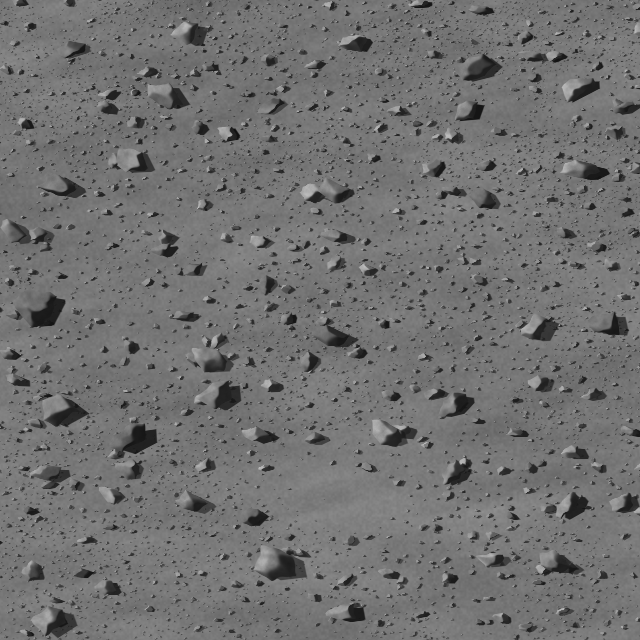
A WebGL 1 fragment shader for this texture:

```glsl
precision highp float;
// A grey desert plain strewn with angular stones, lit low from the left.
// Five octaves of jittered cells hold faceted convex stones with cast shadows;
// stones shrink towards the top, over softly rippled, grainy sand.

uniform vec2 u_resolution;

const float PERSPECTIVE = 0.36;      // shrink of the scale from bottom to top
const float LARGEST_CELL = 0.15;     // cell size of the biggest stones
const int OCTAVES = 5;
const int FACETS = 7;
const float BIG_CHANCE = 0.66;       // share of filled cells, largest octave
const float GRIT_CHANCE = 0.34;      // the same for the smallest octave
const float GRIT_CONTRAST = 0.50;
const float SAND_TONE = 0.472;
const float SHADOW_TONE = 0.07;
const float STONE_DARK = 0.13;
const float STONE_LIGHT = 0.63;
const float EDGE_SOFTNESS = 0.0012;
const vec3 LIGHT = vec3(-0.73, 0.40, 0.55);
const vec2 SHADOW_OFFSET = vec2(0.52, -0.16);

float hash(vec2 p) {
  vec3 q = fract(vec3(p.xyx) * 0.1031);
  q += dot(q, q.yzx + 33.33);
  return fract((q.x + q.y) * q.z);
}

float noise(vec2 p) {
  vec2 i = floor(p), f = fract(p);
  f = f * f * (3.0 - 2.0 * f);
  return mix(mix(hash(i), hash(i + vec2(1.0, 0.0)), f.x),
             mix(hash(i + vec2(0.0, 1.0)), hash(i + 1.0), f.x), f.y);
}

float fbm(vec2 p) {
  float sum = 0.0, amp = 0.5;
  for (int i = 0; i < 4; i++) {
    sum += amp * noise(p);
    p = p * 2.03 + 17.1;
    amp *= 0.5;
  }
  return sum;
}

// Ground plane and screen, with the local scale shrinking upwards
float scaleAt(float y) { return 1.0 - PERSPECTIVE * y; }
vec2 toGround(vec2 uv) {
  float s = scaleAt(uv.y);
  return vec2((uv.x - 0.5) / s, -log(s) / PERSPECTIVE);
}
vec2 toScreen(vec2 g) {
  float s = exp(-PERSPECTIVE * g.y);
  return vec2(g.x * s + 0.5, (1.0 - s) / PERSPECTIVE);
}

float sandTone(vec2 uv, vec2 ground) {
  float drift = fbm(vec2(ground.x * 3.0, ground.y * 9.0 + ground.x * 1.5));
  float ripple = fbm(vec2(ground.x * 7.0 + 40.0, ground.y * 30.0 - ground.x * 5.0));
  float grain = noise(uv * 330.0) + noise(uv * 190.0 + 70.0) - 1.0;
  return SAND_TONE + 0.10 * (drift - 0.47) + 0.10 * (ripple - 0.47) + 0.034 * grain;
}

// Lays one stone and its shadow over the tone; p is in stone radii
float layStone(float tone, vec2 p, vec2 seed, float radius, float contrast, float soft, vec2 uv) {
  float squash = mix(0.45, 0.92, hash(seed + 3.1));
  float slant = mix(-0.5, 0.4, hash(seed + 5.7));
  float chip = 0.22 * (noise(p * 3.0 + seed * 3.7) - 0.5);
  vec2 q = vec2(p.x + chip, p.y / squash + slant * p.x - chip);
  vec2 shadowed = p - SHADOW_OFFSET * mix(0.45, 1.2, hash(seed + 8.3));
  shadowed.y = shadowed.y / (squash * 0.85) + slant * shadowed.x;

  // Start with the tilted top facet, then blend in the side facets
  vec2 tilt = vec2(hash(seed + 11.9), hash(seed + 13.3)) * 0.9 - vec2(0.55, 0.4);
  float top = mix(0.2, 0.6, hash(seed + 15.1)) - dot(tilt, q);
  float weightSum = exp(-20.0 * top);
  vec3 normal = weightSum * normalize(vec3(tilt, 1.0));
  float body = -9.0, shade = -9.0;
  for (int i = 0; i < FACETS; i++) {
    vec2 key = seed + float(i) * 7.37;
    float angle = 6.2832 * (float(i) + 0.8 * hash(key + 21.0)) / float(FACETS);
    vec2 dir = vec2(cos(angle), sin(angle));
    float reach = mix(0.58, 1.0, hash(key + 27.0));
    float steep = mix(0.5, 1.6, hash(key + 33.0));
    float inside = reach - dot(dir, q);
    body = max(body, -inside);
    shade = max(shade, dot(dir, shadowed) - reach);
    float weight = exp(-20.0 * inside * steep);
    normal += weight * normalize(vec3(dir * steep, 1.0));
    weightSum += weight;
  }
  float lit = smoothstep(0.0, 0.88, dot(normal / weightSum, normalize(LIGHT)));
  float rough = fbm(uv * 75.0 + seed) - 0.47;
  float albedo = mix(0.66, 1.06, sqrt(hash(seed + 41.0)));
  float stone = mix(STONE_DARK, STONE_LIGHT, lit) * albedo * (1.0 + 0.5 * rough);
  stone = mix(SAND_TONE, stone, contrast);

  float shadowMask = 1.0 - smoothstep(-soft, 1.5 * soft, shade * radius);
  float bodyMask = 1.0 - smoothstep(-soft, soft, body * radius);
  tone = mix(tone, SHADOW_TONE, shadowMask * contrast * mix(0.5, 1.0, hash(seed + 45.0)));
  return mix(tone, stone, bodyMask);
}

void main() {
  vec2 uv = gl_FragCoord.xy / u_resolution.y;
  vec2 ground = toGround(uv);
  float soft = max(EDGE_SOFTNESS, 0.6 / u_resolution.y);
  float tone = sandTone(uv, ground);

  // Small stones first, and far rows before near ones
  for (int k = 0; k < OCTAVES; k++) {
    float octave = float(OCTAVES - 1 - k);
    float fineness = octave / float(OCTAVES - 1);
    float cell = LARGEST_CELL * exp2(-octave);
    float contrast = mix(1.0, GRIT_CONTRAST, fineness * fineness);
    vec2 home = floor(ground / cell);
    for (int row = 0; row < 3; row++) {
      for (int col = 0; col < 3; col++) {
        vec2 id = home + vec2(float(col) - 1.0, 1.0 - float(row));
        vec2 seed = id + 100.0 + octave * 57.0;
        vec2 jitter = vec2(hash(seed + 0.3), hash(seed + 0.7));
        vec2 place = (id + mix(vec2(0.1), vec2(0.9), jitter)) * cell;
        float cluster = smoothstep(0.2, 0.8, noise(place * 8.0 + 9.0 * octave));
        float chance = mix(BIG_CHANCE, GRIT_CHANCE, fineness);
        chance *= mix(1.0, 2.0 * cluster, 0.3 + 0.6 * fineness);
        float size = hash(seed + 1.9);
        vec2 center = toScreen(place);
        float radius = cell * mix(0.15, 0.31, size * size) * scaleAt(center.y);
        vec2 p = (uv - center) / radius;
        if (hash(seed + 2.3) < chance && dot(p, p) < 6.0)
          tone = layStone(tone, p, seed, radius, contrast, soft, uv);
      }
    }
  }
  gl_FragColor = vec4(vec3(tone), 1.0);
}
```
